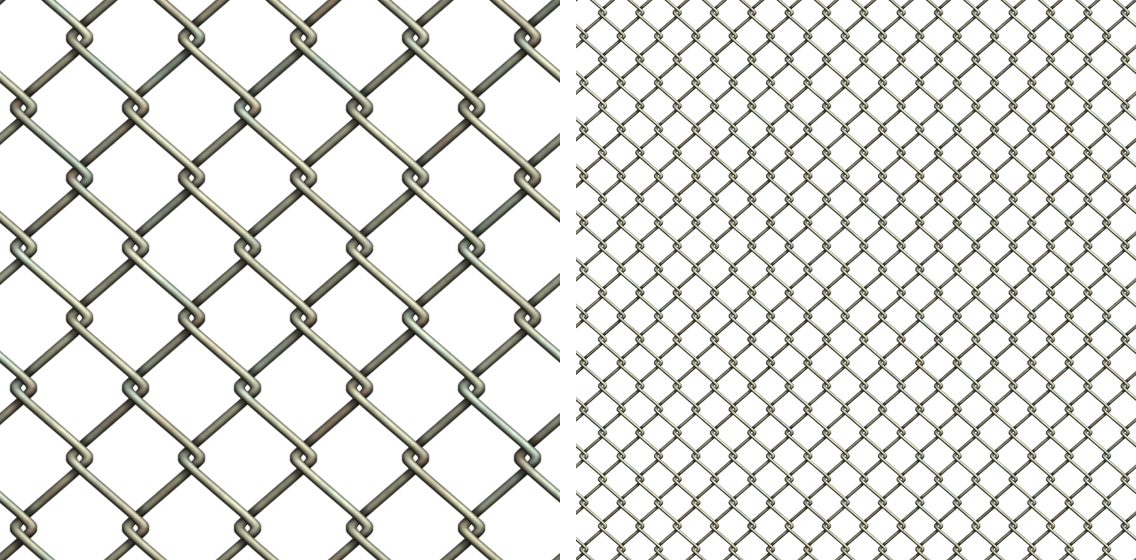
Left, the tile; right, the same tile 3 across and 3 down.
Write a Shadertoy shader that draws this pattern.

```glsl
const vec2 JOINTS = vec2(10.0, 8.0);        // joint columns and rows per canvas
const vec2 JOINT_OFFSET = vec2(0.42, 0.458);
const float ROW_HEIGHT = 1.25;              // in column widths
const float OVERSHOOT = 0.143;              // hook reach beyond the joint
const float BEND = 0.083;                   // rounding of the hook
const float SLOPE = 0.85;
const float WIRE_RADIUS = 0.080;
const float HOOK_RADIUS = 0.098;

struct Wire {
    float dist;     // signed distance to the wire edge
    float across;   // -1 to 1 over the wire width
    float facing;   // 1 in front, -1 behind
    vec2 normal;    // in-plane normal of the centre line
};

float hash(vec2 p) {
    vec3 q = fract(vec3(p.xyx) * 0.1031);
    q += dot(q, q.yzx + 33.33);
    return fract((q.x + q.y) * q.z);
}

float tiledNoise(vec2 p, vec2 period) {
    vec2 cell = floor(p);
    vec2 f = fract(p);
    f = f * f * (3.0 - 2.0 * f);
    vec2 a = mod(cell, period);
    vec2 b = mod(cell + 1.0, period);
    return mix(mix(hash(a), hash(vec2(b.x, a.y)), f.x),
               mix(hash(vec2(a.x, b.y)), hash(b), f.x), f.y);
}

// Smooth random value running along one wire
float wireNoise(float id, float along, float frequency, float seed) {
    float s = along * frequency;
    float period = JOINTS.y * frequency;
    vec2 key = vec2(mod(id, JOINTS.x) + seed, 0.0);
    float a = hash(key + vec2(0.0, mod(floor(s), period)));
    float b = hash(key + vec2(0.0, mod(floor(s) + 1.0, period)));
    return mix(a, b, smoothstep(0.0, 1.0, fract(s)));
}

// Vertical zigzag wire between columns id and id + 1
Wire zigzag(vec2 grid, float id) {
    float row = floor(grid.y + 0.5);
    float dy = (grid.y - row) * ROW_HEIGHT;
    float side = mod(id + row, 2.0) < 0.5 ? -1.0 : 1.0;
    float curve = sqrt(dy * dy + BEND * BEND);
    float centre = id + 0.5 + side * (0.5 + OVERSHOOT - (curve - BEND) / SLOPE);
    float lean = -side * dy / (curve * SLOPE);
    float stretch = sqrt(1.0 + lean * lean);
    float radius = mix(HOOK_RADIUS, WIRE_RADIUS, smoothstep(0.0, 0.22, abs(dy)));
    float offset = (grid.x - centre) / stretch;
    return Wire(abs(offset) - radius, clamp(offset / radius, -1.0, 1.0),
                side * dy / curve, vec2(1.0, -lean) / stretch);
}

// Weathered metal tint with rust and pale green patina
vec3 weathering(vec2 grid, float id, float facing) {
    float rust = smoothstep(0.62, 0.95, wireNoise(id, grid.y, 2.0, 11.0));
    float patina = smoothstep(0.5, 0.9, wireNoise(id, grid.y, 2.0, 47.0));
    float wear = wireNoise(id, grid.y, 3.0, 83.0);
    float grain = tiledNoise(grid * 12.0, JOINTS * 12.0);
    vec3 tint = mix(vec3(1.0, 1.01, 0.87), vec3(0.94, 1.03, 0.95), patina);
    tint = mix(tint, vec3(0.94, 0.80, 0.68), rust * mix(0.9, 0.4, step(0.0, facing)));
    return tint * (0.84 + 0.2 * wear + 0.12 * grain);
}

vec3 shadeWire(Wire wire, vec3 tint) {
    float height = sqrt(1.0 - wire.across * wire.across);
    vec3 normal = vec3(wire.normal * wire.across, height);
    float diffuse = max(dot(normal, normalize(vec3(0.15, 0.4, 0.8))), 0.0);
    float light = pow(diffuse, 1.4) * mix(0.5, 1.0, height);
    float front = 0.5 + 0.5 * wire.facing;
    vec3 metal = vec3(0.08, 0.08, 0.06) + tint * light * mix(0.53, 0.74, front);
    return metal + 0.17 * front * pow(diffuse, 14.0);
}

void mainImage(out vec4 fragColor, in vec2 fragCoord) {
    vec2 grid = fragCoord / iResolution.xy * JOINTS - JOINT_OFFSET;
    float pixel = JOINTS.x / min(iResolution.x, iResolution.y);

    // Gather the nearest wires into a rear and a front layer
    vec4 rear = vec4(0.0);
    vec4 front = vec4(0.0);
    float frontDist = 1.0;
    for (int i = -1; i <= 1; i++) {
        float id = floor(grid.x) + float(i);
        Wire wire = zigzag(grid, id);
        float cover = 1.0 - smoothstep(-pixel, pixel, wire.dist);
        vec3 metal = shadeWire(wire, weathering(grid, id, wire.facing));
        if (wire.facing > 0.0) {
            frontDist = min(frontDist, wire.dist);
            if (cover > front.a) front = vec4(metal, cover);
        } else if (cover > rear.a) {
            rear = vec4(metal, cover);
        }
    }

    // Contact shadow of the front wire on the rear one
    float rowGap = abs(fract(grid.y + 0.5) - 0.5) * ROW_HEIGHT;
    float shadow = smoothstep(0.02, 0.18, rowGap) * (1.0 - smoothstep(0.0, 0.22, frontDist));
    rear.rgb *= 1.0 - 0.6 * shadow;

    vec3 color = mix(vec3(1.0), rear.rgb, rear.a);
    color = mix(color, front.rgb, front.a);
    fragColor = vec4(clamp(color, 0.0, 1.0), 1.0);
}
```
